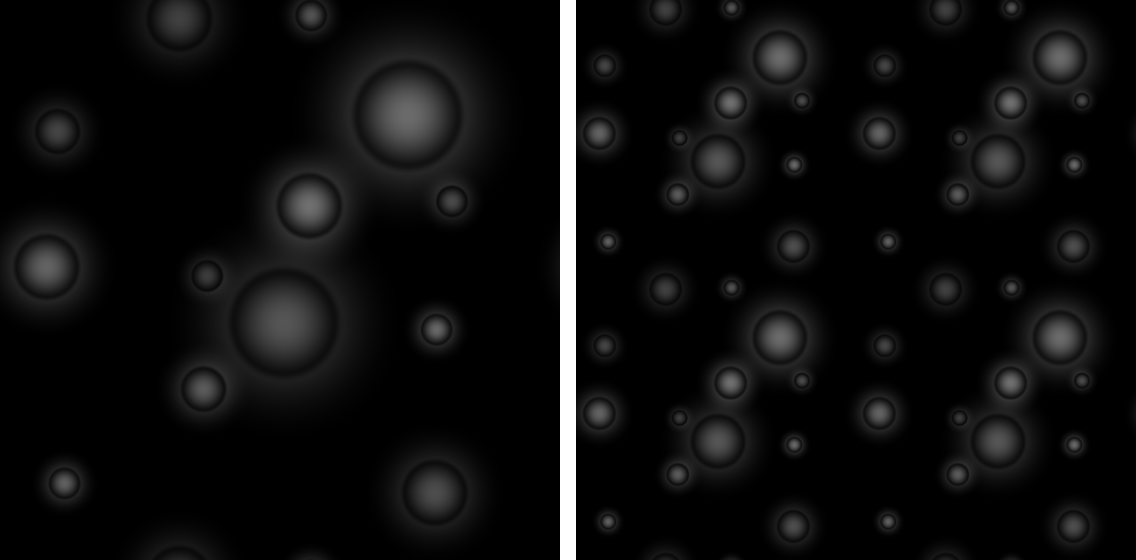
Left: one tile. Right: repeated 2 by 2.
Write a Shadertoy shader that draws this background.

```glsl
const int ORB_COUNT = 13;
const vec2 ORIGIN = vec2(0.78, 0.83);      // place of the first orb
const vec2 STEP = vec2(0.75488, 0.56984);  // low-discrepancy stride
const float JITTER = 0.05;
const float CLUSTERING = 0.05;
const vec4 RADII = vec4(0.097, 0.058, 0.040, 0.028);
const float CORE_LIGHT = 0.44;
const float RIM_LIGHT = 0.045;
const float HALO_LIGHT = 0.18;
const float HALO_REACH = 1.25;             // in orb radii beyond the rim
const float RIM_SOFTNESS = 0.11;
const float DIMMEST = 0.5;
const float TAU = 6.28319;

float hash(vec2 p) {
    return fract(sin(dot(p, vec2(127.1, 311.7))) * 43758.5453);
}

// Few large orbs first, then progressively smaller ones
float orbRadius(int i) {
    return i < 2 ? RADII.x : i < 6 ? RADII.y : i < 8 ? RADII.z : RADII.w;
}

// Even scatter, jittered and drawn gently towards the middle
vec2 orbCenter(float id) {
    vec2 jitter = vec2(hash(vec2(id, 1.7)), hash(vec2(id, 5.3))) - 0.5;
    vec2 c = fract(ORIGIN + id * STEP + JITTER * jitter);
    return c + CLUSTERING * sin(TAU * c);
}

// Offset to the nearest repeat, so that the canvas tiles
vec2 wrapOffset(vec2 d) {
    return d - floor(d + 0.5);
}

void mainImage(out vec4 fragColor, in vec2 fragCoord) {
    vec2 uv = fragCoord / iResolution.xy;
    float light = 0.0;

    for (int i = 0; i < ORB_COUNT; i++) {
        float id = float(i);
        float x = length(wrapOffset(uv - orbCenter(id))) / orbRadius(i);
        float brightness = mix(DIMMEST, 1.0, fract(0.9 + id * 0.618));

        // Glowing heart fading to a dark rim
        float core = mix(RIM_LIGHT, CORE_LIGHT, pow(max(1.0 - x * x, 0.0), 1.5));

        // Halo of finite reach around the rim
        float fade = clamp(1.0 - (x - 1.0) / HALO_REACH, 0.0, 1.0);
        float halo = HALO_LIGHT * fade * fade;

        float outside = smoothstep(1.0 - RIM_SOFTNESS, 1.0 + RIM_SOFTNESS, x);
        light = mix(core * brightness, light + halo * brightness, outside);
    }

    fragColor = vec4(vec3(light), 1.0);
}
```
